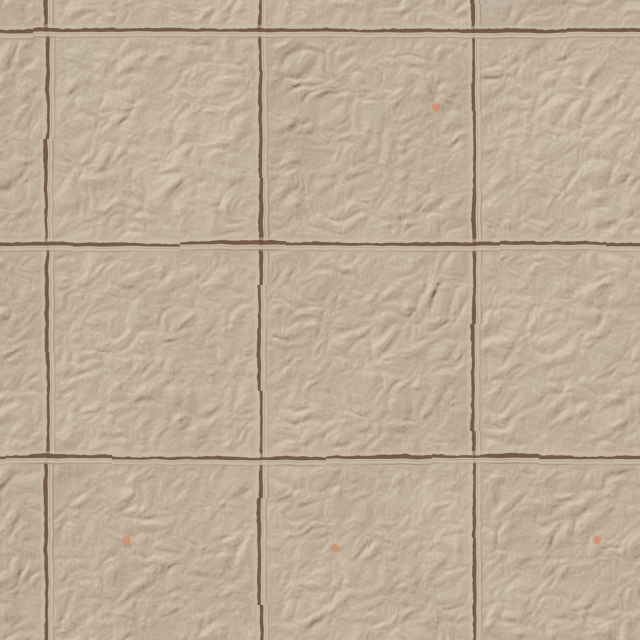
A WebGL 2 fragment shader for this texture:

```glsl
#version 300 es
precision highp float;
// Square rough-faced stone tiles, three across and three down.
// Folded gradient noise forms a crumpled relief lit from the upper left;
// each joint is a shadow line beside a pale mortar strip, uneven along its run.

uniform vec2 u_resolution;
out vec4 fragColor;

const float TILES = 3.0;
const vec2 JOINT_OFFSET = vec2(0.227, 0.85);
const vec2 LIGHT_DIR = vec2(-0.6, 0.8);

const vec3 DEEP = vec3(0.43, 0.33, 0.26);
const vec3 SHADOW = vec3(0.62, 0.54, 0.46);
const vec3 DIM = vec3(0.70, 0.63, 0.55);
const vec3 STONE = vec3(0.75, 0.69, 0.61);
const vec3 PALE = vec3(0.81, 0.75, 0.67);
const vec3 RUST = vec3(0.83, 0.54, 0.40);

vec2 hash2(vec2 p) {
  vec3 a = fract(p.xyx * vec3(0.1031, 0.1030, 0.0973));
  a += dot(a, a.yzx + 33.33);
  return fract((a.xx + a.yz) * a.zy);
}

float cornerSlope(vec2 cell, vec2 f, vec2 corner) {
  return dot(hash2(cell + corner) * 2.0 - 1.0, f - corner);
}

float gradientNoise(vec2 p) {
  vec2 i = floor(p), f = p - i;
  vec2 u = f * f * f * (f * (f * 6.0 - 15.0) + 10.0);
  float low = mix(cornerSlope(i, f, vec2(0, 0)), cornerSlope(i, f, vec2(1, 0)), u.x);
  float high = mix(cornerSlope(i, f, vec2(0, 1)), cornerSlope(i, f, vec2(1, 1)), u.x);
  return mix(low, high, u.y);
}

// Crumpled height: warped, diagonally stretched octaves folded into creases.
float reliefHeight(vec2 p) {
  p = vec2(dot(p, vec2(0.80, 0.45)), dot(p, vec2(-0.60, 1.05)));
  p += 0.7 * vec2(gradientNoise(p * 0.8), gradientNoise(p * 0.8 + 19.0));
  float height = 0.0, amplitude = 1.0;
  for (int octave = 0; octave < 5; octave++) {
    float n = gradientNoise(p);
    height += amplitude * sqrt(n * n + 0.002);
    p = mat2(1.5, 1.1, -1.1, 1.5) * p + 7.3;
    amplitude *= 0.48;
  }
  return height;
}

float reliefLight(vec2 p, float reach) {
  vec2 e = LIGHT_DIR * reach;
  return (reliefHeight(p - e) - reliefHeight(p + e)) / (2.0 * reach);
}

// Level 0 is the deepest tone, 4 the palest; slightly above 4 brightens further.
vec3 stoneTone(float level) {
  vec3 c = mix(DEEP, SHADOW, clamp(level, 0.0, 1.0));
  c = mix(c, DIM, clamp(level - 1.0, 0.0, 1.0));
  c = mix(c, STONE, clamp(level - 2.0, 0.0, 1.0));
  return mix(c, PALE, clamp(level - 3.0, 0.0, 1.3));
}

float band(float d, float from, float to, float soft) {
  return smoothstep(from - soft, from + soft, d) * (1.0 - smoothstep(to - soft, to + soft, d));
}

// Sideways drift of a joint, with small steps where the run breaks.
float jointDrift(float along, float line) {
  float stepped = hash2(vec2(floor(along * 2.0 + line * 0.37), line + 5.0)).x - 0.5;
  return 0.012 * stepped + 0.006 * gradientNoise(vec2(along * 13.0, line * 7.7));
}

// Negative d lies on the shadowed side of the joint.
vec3 paintJoint(vec3 base, float d, float along, float line, float soft) {
  float wear = gradientNoise(vec2(along * 5.0, line * 9.1 + 3.5));
  float rough = gradientNoise(vec2(along * 38.0, line * 4.3 + 1.5));
  float width = 0.015 + 0.011 * wear + 0.006 * rough;
  vec3 c = mix(base, PALE, 0.45 * band(d, -0.032, -width, soft));
  c = mix(c, mix(STONE, PALE, 0.55 + 0.5 * rough), 0.9 * band(d, 0.0, 0.024, soft));
  c = mix(c, SHADOW, (0.5 + 0.7 * wear) * band(d, 0.023, 0.029, soft));
  c = mix(c, SHADOW, (0.35 + 0.8 * abs(wear)) * band(d, 0.008, 0.011, soft));
  return mix(c, DEEP, 0.93 * band(d, -width, 0.001, soft));
}

float rustSpot(vec2 local, vec2 id, float soft) {
  vec2 seed = hash2(id + 41.0);
  vec2 center = vec2(0.3 + 0.55 * seed.x, 0.4 + 0.25 * seed.y);
  float radius = 0.019 + 0.008 * gradientNoise(local * 45.0);
  float spot = 1.0 - smoothstep(radius - soft, radius + soft, length(local - center));
  return spot * step(0.4, hash2(id + 73.0).x);
}

void main() {
  vec2 uv = gl_FragCoord.xy / u_resolution;
  vec2 q = uv * TILES - JOINT_OFFSET;
  float soft = 0.8 * TILES / min(u_resolution.x, u_resolution.y);

  // Tile and joint coordinates
  vec2 line = floor(q + 0.5);
  vec2 along = q.yx;
  q += vec2(jointDrift(along.x, line.x), jointDrift(along.y, line.y + 20.0));
  vec2 id = floor(q), local = q - id;
  vec2 d = q - floor(q + 0.5);
  float edge = min(abs(d.x), abs(d.y));

  // Stone relief, broad staining and fine grain
  float relief = reliefLight(local * 8.5 + id * 17.3 + 60.0, 0.07);
  relief *= mix(0.35, 1.0, smoothstep(0.015, 0.07, edge));
  float stain = gradientNoise(q * 2.3 + 11.0) + 0.6 * gradientNoise(q * 7.0);
  float grain = gradientNoise(q * 75.0 + 30.0);
  float tileShift = 0.25 * (hash2(id + 9.0).x - 0.5);
  vec3 color = stoneTone(2.95 + 0.72 * relief + 0.55 * stain + 0.6 * grain + tileShift);
  color += vec3(0.008, 0.004, -0.012) * gradientNoise(q * 4.0 + 50.0);

  // Rust spots, then both sets of joints
  color = mix(color, RUST, 0.75 * rustSpot(local, id, soft * 1.4));
  color = paintJoint(color, d.x, along.x, line.x, soft);
  color = paintJoint(color, -d.y, along.y, line.y + 20.0, soft);
  fragColor = vec4(color, 1.0);
}
```
